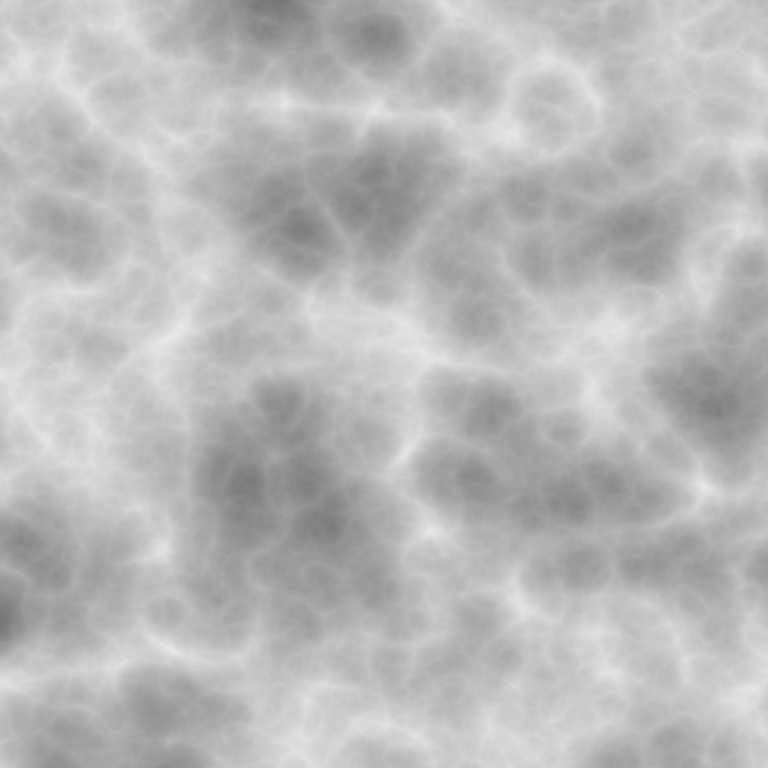
A Shadertoy shader for this texture:

```glsl
// Soft grey cloud texture: dark smoky hollows divided by bright, thin ridges.

const float BASE_FREQUENCY = 2.3;    // cycles across the canvas, first layer
const float LACUNARITY = 2.0;        // frequency ratio between layers
const float GAIN = 0.5;              // strength ratio between layers
const int   LAYERS = 7;
const int   WAVES = 8;               // plane waves summed in each layer
const vec2  FREQUENCY_SPREAD = vec2(0.5, 1.45);
const vec2  BROAD_STRETCH = vec2(0.85, 1.05); // widens the broadest hollows
const float CREASE_SOFTNESS = 0.025; // rounds off the ridge crests
const float HOLLOW_LIMIT = 0.12;     // flattens the deepest hollows
const float RIDGE_GREY = 0.928;      // tone where all layers crest
const float HOLLOW_DEPTH = 0.141;    // darkening by the first layer
const float DARKEST_GREY = 0.42;
const float GOLDEN_RATIO = 0.618;
const float PI = 3.14159;

// Two random values in 0..1 for one wave.
vec2 hash2(float seed) {
    vec3 q = fract(vec3(seed) * vec3(0.1031, 0.1130, 0.0973) + 0.37);
    q += dot(q, q.yzx + 33.33);
    return fract((q.xx + q.yz) * q.zy);
}

// Random smooth field of unit variance, from plane waves in jittered directions
// whose frequencies are spread evenly over the band.
float waveField(vec2 p, float layer) {
    float sum = 0.0;
    for (int i = 0; i < WAVES; i++) {
        vec2 rnd = hash2(layer * 37.0 + float(i) * 3.0 + 5.0);
        float angle = PI * (float(i) + rnd.x) / float(WAVES);
        float band = fract(float(i) * GOLDEN_RATIO + layer * 0.37);
        float frequency = mix(FREQUENCY_SPREAD.x, FREQUENCY_SPREAD.y, band);
        vec2 direction = vec2(cos(angle), sin(angle));
        sum += sin(2.0 * PI * (frequency * dot(p, direction) + rnd.y));
    }
    return sum * sqrt(2.0 / float(WAVES));
}

// Folds a field at zero into a crease and limits its far values.
float fold(float field) {
    float square = field * field;
    return sqrt((square + CREASE_SOFTNESS * CREASE_SOFTNESS) / (1.0 + HOLLOW_LIMIT * square));
}

// Layered folded fields: zero on the ridges, growing into the hollows.
float hollows(vec2 p) {
    float depth = 0.0;
    float strength = 1.0;
    float frequency = BASE_FREQUENCY;
    for (int layer = 0; layer < LAYERS; layer++) {
        vec2 stretch = layer == 0 ? BROAD_STRETCH : vec2(1.0);
        depth += strength * fold(waveField(p * stretch * frequency, float(layer)));
        strength *= GAIN;
        frequency *= LACUNARITY;
    }
    return depth;
}

void mainImage(out vec4 fragColor, in vec2 fragCoord) {
    vec2 p = fragCoord / iResolution.y;
    float grey = max(RIDGE_GREY - HOLLOW_DEPTH * hollows(p), DARKEST_GREY);
    fragColor = vec4(vec3(grey), 1.0);
}
```
